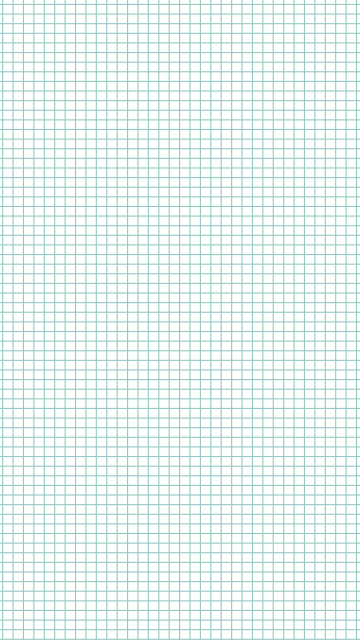
A WebGL 2 fragment shader for this pattern:

```glsl
#version 300 es
precision highp float;

uniform vec2 u_resolution;
out vec4 fragColor;

const vec3 PAPER = vec3(0.992, 1.0, 0.994);
const vec3 INK_GREEN = vec3(0.60, 0.80, 0.76);
const vec3 INK_BLUE = vec3(0.60, 0.77, 0.79);

// Lengths are fractions of the canvas width
const vec2 PITCH = vec2(0.02891, 0.02672);
const vec2 FIRST_LINE = vec2(0.0074, 0.0019);
const float LINE_WIDTH = 0.0031;

float hash(vec2 p) {
    return fract(sin(dot(p, vec2(127.1, 311.7))) * 43758.5453);
}

float valueNoise(vec2 p) {
    vec2 cell = floor(p);
    vec2 f = fract(p);
    f = f * f * (3.0 - 2.0 * f);
    float low = mix(hash(cell), hash(cell + vec2(1.0, 0.0)), f.x);
    float high = mix(hash(cell + vec2(0.0, 1.0)), hash(cell + vec2(1.0, 1.0)), f.x);
    return mix(low, high, f.y);
}

// Signed distance to the nearest line on each axis
vec2 lineDistance(vec2 p, vec2 pitch, vec2 first) {
    return (fract((p - first) / pitch + 0.5) - 0.5) * pitch;
}

// Share of a pixel-wide box covered by a line, per axis
vec2 lineCoverage(vec2 dist, float width, float pixel) {
    vec2 overlap = (0.5 * (width + pixel) - abs(dist)) / pixel;
    return clamp(overlap, 0.0, min(1.0, width / pixel));
}

// Ink drifting softly between green and blue
vec3 inkColor(vec2 p, vec2 pitch) {
    float drift = valueNoise(p / pitch * 0.8);
    return mix(INK_GREEN, INK_BLUE, drift);
}

void main() {
    float pixel = 1.0 / u_resolution.x;
    vec2 p = gl_FragCoord.xy * pixel;

    // Grid: union of the vertical and horizontal lines
    vec2 lines = lineCoverage(lineDistance(p, PITCH, FIRST_LINE), LINE_WIDTH, pixel);
    float grid = 1.0 - (1.0 - lines.x) * (1.0 - lines.y);

    vec3 color = mix(PAPER, inkColor(p, PITCH), grid);
    fragColor = vec4(color, 1.0);
}
```
